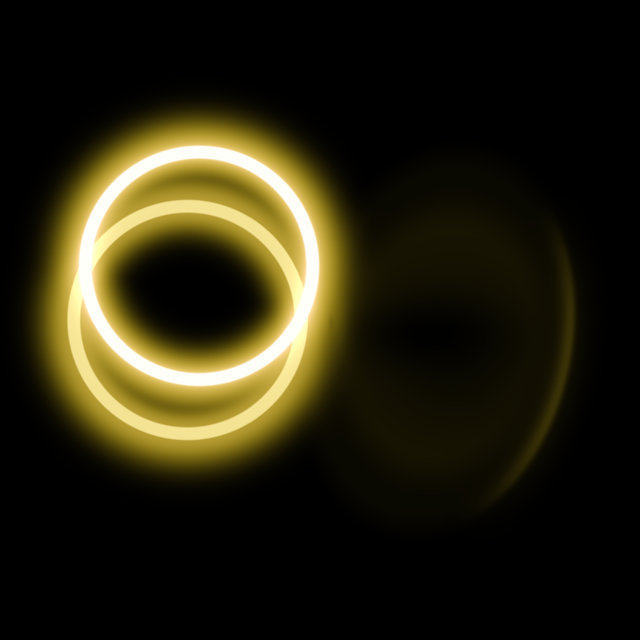
Give the GLSL for this background, as a WebGL 2 fragment shader.

```glsl
#version 300 es
precision highp float;
// Two overlapping neon rings glowing gold on black, with a faint lens ghost beside them.
// Rings are circle distances with gaussian halos; the ghost is a set of soft, leaning
// ellipses with a dark core and a bright rim on its right side.
uniform vec2 u_resolution;
out vec4 fragColor;

// Signed distance to a circle outline: negative inside.
float ringDistance(vec2 p, vec2 center) {
    return length(p - center) - 0.1777;
}

// Halo around a tube, wider outside than inside.
float halo(float d) {
    float width = d > 0.0 ? 0.045 : 0.037;
    float t = max(abs(d) - 0.009, 0.0) / width;
    return exp(-t * t);
}

// Solid tube with smooth edges.
float tube(float d) {
    return 1.0 - smoothstep(0.0082, 0.0118, abs(d));
}

// Approximate signed distance to an ellipse whose axis leans to the right.
float ellipseDistance(vec2 p, vec2 center, vec2 radii, float lean) {
    vec2 q = p - center;
    q.x -= lean * q.y;
    return (length(q / radii) - 1.0) * radii.x;
}

// Gaussian spot stretched along both axes.
float spot(vec2 p, vec2 center, vec2 size) {
    vec2 q = (p - center) / size;
    return exp(-dot(q, q));
}

// Brightness to gold: dark amber, then yellow, then cream.
vec3 gold(float g) {
    return g * vec3(1.0, 0.86, 0.1 + 0.5 * g * g * g);
}

float lensGhost(vec2 p) {
    float outer = ellipseDistance(p, vec2(0.684, 0.466), vec2(0.206, 0.293), 0.111);
    float inner = ellipseDistance(p, vec2(0.692, 0.466), vec2(0.165, 0.215), 0.08);
    float light = 0.04 * (1.0 - smoothstep(-0.025, 0.022, outer));
    light += 0.055 * (1.0 - smoothstep(-0.035, 0.025, inner));

    // Dark core inside a wider dim region
    light *= 1.0 - 0.6 * spot(p, vec2(0.71, 0.45), vec2(0.125, 0.12));
    light *= 1.0 - 0.95 * spot(p, vec2(0.672, 0.478), vec2(0.105, 0.05));

    // Rim, strongest at the lower right, fading inward and outward
    vec2 ray = normalize(p - vec2(0.684, 0.466) + 1e-5);
    float facing = smoothstep(0.3, 1.0, dot(ray, vec2(0.966, -0.259)));
    float spread = outer > 0.0 ? 0.007 : 0.014;
    float rim = 0.15 * exp(-pow(outer / spread, 2.0));
    rim += 0.055 * exp(-pow(outer / 0.032, 2.0));
    light += facing * rim;

    // Small flare where the ghost meets the rings
    light += 0.09 * spot(p, vec2(0.53, 0.497), vec2(0.016, 0.045));
    light -= 0.07 * spot(p, vec2(0.517, 0.497), vec2(0.003, 0.012));
    return max(light, 0.0);
}

void main() {
    vec2 p = (gl_FragCoord.xy - 0.5 * u_resolution) / min(u_resolution.x, u_resolution.y) + 0.5;
    float white = ringDistance(p, vec2(0.311, 0.5846));
    float cream = ringDistance(p, vec2(0.293, 0.5));

    // Halos blend close to a maximum, so the crescents stay dim
    float whiteHalo = 0.8 * halo(white);
    float creamHalo = 0.71 * halo(cream);
    float glow = pow(pow(whiteHalo, 4.0) + pow(creamHalo, 4.0), 0.25);
    float edge = max(abs(white) - 0.01, 0.0);
    glow = min(glow + 0.15 * exp(-edge / 0.006), 1.0);

    vec3 color = gold(glow) + gold(lensGhost(p)) * (1.0 - glow);

    // Tubes: cream behind, white in front
    vec3 creamColor = vec3(0.96, 0.89, 0.58) + 0.25 * exp(-edge / 0.012);
    color = mix(color, creamColor, tube(cream));
    color = mix(color, vec3(1.0, 1.0, 0.98), tube(white));
    fragColor = vec4(clamp(color, 0.0, 1.0), 1.0);
}
```
